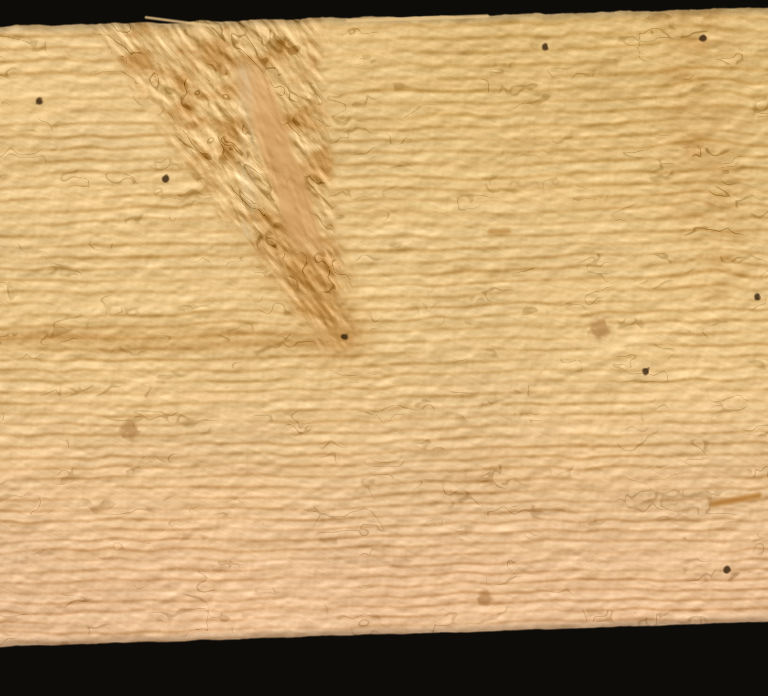
Reproduce this texture procedurally as a Shadertoy shader.

```glsl
const vec3 BACKDROP = vec3(0.055, 0.046, 0.036);
const vec3 STAIN = vec3(0.73, 0.52, 0.26);
const vec3 SPECK = vec3(0.23, 0.15, 0.07);
const vec3 STRAW = vec3(0.90, 0.76, 0.53);

float hash(vec2 p) {
    return fract(sin(dot(p, vec2(127.1, 311.7))) * 43758.5453);
}

float noise(vec2 p) {
    vec2 cell = floor(p), f = fract(p);
    f = f * f * (3.0 - 2.0 * f);
    return mix(mix(hash(cell), hash(cell + vec2(1, 0)), f.x),
               mix(hash(cell + vec2(0, 1)), hash(cell + vec2(1, 1)), f.x), f.y);
}

float fbm(vec2 p) {
    float sum = 0.0, amp = 0.5;
    for (int i = 0; i < 4; i++) {
        sum += amp * noise(p);
        p = p * 2.03 + 17.3;
        amp *= 0.5;
    }
    return sum;
}

float bell(float d, float width) {
    return exp(-d * d / (width * width));
}

float segment(vec2 p, vec2 a, vec2 b) {
    vec2 d = b - a;
    return length(p - a - d * clamp(dot(p - a, d) / dot(d, d), 0.0, 1.0));
}

float stroke(vec2 p, vec2 a, vec2 b, float width, float blur) {
    return 1.0 - smoothstep(width - blur, width + blur, segment(p, a, b));
}

float spot(vec2 p, vec2 center, float radius) {
    vec2 d = p - center + 0.4 * radius * (noise(p * 180.0) - 0.5);
    return 1.0 - smoothstep(0.4 * radius, radius, length(d));
}

// Thin broken contour lines of a stretched noise field
float cracks(vec2 p, vec2 scale, float density) {
    float n = noise(p * scale + 1.4 * noise(p * 65.0));
    float line = 1.0 - smoothstep(0.02, 0.1, abs(n - 0.5));
    return line * smoothstep(1.0 - density, 1.2 - density, noise(p * scale * 0.7 + 41.0));
}

// Light from the upper left across raised fibres
float relief(vec2 p, vec2 scale) {
    vec2 light = vec2(-0.0018, 0.0026);
    return fbm((p + light) * scale) - fbm((p - light) * scale);
}

// Wedge of torn fibres running down to a point
float wedge(vec2 p) {
    float t = (0.955 - p.y) / 0.46;
    float x = p.x + 0.045 * (fbm(p * 32.0) - 0.5);
    float left = mix(0.13, 0.45, t), right = mix(0.455, 0.505, t);
    return smoothstep(left - 0.01, left + 0.035, x)
         * (1.0 - smoothstep(right - 0.015, right + 0.015, x))
         * smoothstep(0.48, 0.53, p.y);
}

vec3 plank(vec2 p, float blur) {
    float knot = wedge(p);
    float side = bell(p.x - 1.09 + 0.1 * p.y, 0.045) * smoothstep(0.53, 0.64, p.y);
    float warp = 0.014 * fbm(p * vec2(4, 7)) + 0.006 * noise(p * 24.0) - 0.01;
    float g = p.y - 0.022 * p.x + warp * (1.0 + side);

    // Broad tint: rosy below, yellow above
    vec3 color = mix(vec3(0.92, 0.755, 0.585), vec3(0.915, 0.775, 0.545), smoothstep(0.1, 0.55, p.y));
    float shade = smoothstep(0.5, 0.95, p.y) * smoothstep(0.25, 0.75, p.x);
    color = mix(color, vec3(0.855, 0.715, 0.465), 0.75 * shade);
    color *= 0.96 + 0.09 * fbm(p * vec2(6, 14));

    // Year lines and fine grain
    float line = pow(0.5 + 0.5 * sin(6.2832 * g * (72.0 - 10.0 * g)), 3.0);
    line *= 0.25 + 0.95 * noise(vec2(p.x * 9.0, g * 48.0));
    float streak = noise(vec2(p.x * 7.0, g * 190.0)) - 0.5;
    color -= (1.0 - 0.75 * knot) * (line + 0.4 * streak) * vec3(0.10, 0.125, 0.145);

    // Resin stains
    float band = bell(p.y - 0.513 + warp, 0.018) * (1.0 - smoothstep(0.4, 0.56, p.x));
    float tip = bell(segment(p, vec2(0.40, 0.66), vec2(0.49, 0.52)), 0.035);
    float blotch = smoothstep(0.35, 0.7, fbm(p * vec2(30, 45)));
    color = mix(color, STAIN, band * (0.25 + 0.35 * noise(vec2(p.x * 8.0, g * 130.0))));
    color = mix(color, STAIN, side * (0.1 + 0.4 * blotch));
    color = mix(color, STAIN, knot * (0.12 + 0.6 * blotch));
    color = mix(color, STAIN, 0.6 * tip);

    // Smooth core beside a pale sliver
    float coreX = mix(0.352, 0.45, clamp((0.92 - p.y) / 0.29, 0.0, 1.0));
    float core = (1.0 - smoothstep(0.018, 0.03, abs(p.x - coreX)))
               * smoothstep(0.6, 0.68, p.y) * (1.0 - smoothstep(0.88, 0.93, p.y));
    float fine = noise(vec2((p.x - coreX) * 230.0, p.y * 9.0));
    color = mix(color, vec3(0.80, 0.60, 0.37) + 0.1 * fine, 0.75 * core);
    float sliver = stroke(p, vec2(0.35, 0.9), vec2(0.36, 0.67), 0.011, 0.008);
    color = mix(color, vec3(0.84, 0.74, 0.58), 0.6 * sliver * fine);

    // Torn fibres, slanting inside the wedge
    vec2 slanted = mat2(0.66, 0.75, -0.75, 0.66) * p;
    float rough = mix(relief(p, vec2(45, 85)), 1.8 * relief(slanted, vec2(40, 110)), knot);
    float torn = mix(cracks(p, vec2(30, 75), 0.42), cracks(slanted, vec2(34, 95), 0.6), knot);
    color += (1.0 - 0.7 * core) * (0.26 * rough - torn * (0.1 + 0.05 * max(knot, side)));

    // Resin dashes and a loose splinter
    float dash = stroke(p, vec2(1.025, 0.276), vec2(1.09, 0.288), 0.004, 0.004)
               + 0.6 * stroke(p, vec2(0.705, 0.667), vec2(0.73, 0.668), 0.004, 0.004);
    color = mix(color, vec3(0.68, 0.44, 0.16), 0.75 * dash);
    color = mix(color, STRAW, stroke(p, vec2(0.775, 0.461), vec2(0.784, 0.483), 0.002, blur));

    // Pits and small knots
    vec2 pits[8] = vec2[8](vec2(0.057, 0.855), vec2(0.783, 0.932), vec2(1.01, 0.945), vec2(0.238, 0.743),
        vec2(0.495, 0.516), vec2(1.088, 0.573), vec2(0.928, 0.467), vec2(1.045, 0.182));
    for (int i = 0; i < 8; i++) color = mix(color, SPECK, 0.85 * spot(p, pits[i], 0.007));
    float burls = spot(p, vec2(0.187, 0.383), 0.018) + spot(p, vec2(0.862, 0.528), 0.02)
                + spot(p, vec2(0.697, 0.141), 0.015);
    return mix(color, vec3(0.62, 0.43, 0.23), 0.55 * burls);
}

void mainImage(out vec4 fragColor, in vec2 fragCoord) {
    vec2 p = fragCoord / iResolution.y;
    float blur = 1.2 / iResolution.y;

    // Sawn edges of the board
    float fray = 0.007 * (fbm(vec2(p.x * 38.0, 3.0)) - 0.5);
    float top = 0.963 + 0.023 * p.x + fray;
    float bottom = 0.071 + 0.032 * p.x + 0.5 * fray;
    float inside = min(top - p.y, p.y - bottom);
    vec3 wood = plank(p, blur) * mix(0.78, 1.0, smoothstep(0.0, 0.014, inside));
    vec3 color = mix(BACKDROP, wood, smoothstep(-blur, blur, inside));

    // Splinters lifted from the upper edge
    float splinters = stroke(p, vec2(0.5, 0.97), vec2(0.7, 0.977), 0.0025, blur)
                    + stroke(p, vec2(0.21, 0.975), vec2(0.31, 0.962), 0.002, blur);
    color = mix(color, STRAW, 0.8 * splinters);
    fragColor = vec4(clamp(color, 0.0, 1.0), 1.0);
}
```
